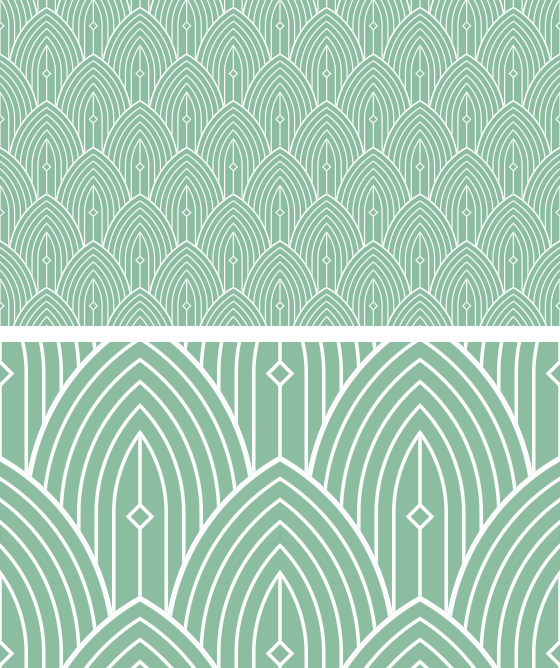
Top: the whole. Bottom: its middle third, enlarged.
Write a WebGL 2 fragment shader that draws this pattern.

```glsl
#version 300 es
precision highp float;
// Overlapping pointed art-deco arches in white lines on sage green.

uniform vec2 u_resolution;
out vec4 fragColor;

// Coverage of a stroke or fill: dist is positive outside its edge.
float cover(float dist, float pixel) {
    return clamp(0.5 - dist / pixel, 0.0, 1.0);
}

// Lines of one scale; p.x is measured from its axis, p.y down from its apex.
// Returns (line coverage, scale coverage).
vec2 archScale(vec2 p, float diamondDepth, float pixel) {
    // Concentric gothic arcs above the springing, straight sides below it
    float rise = max(0.695 - p.y, 0.0);
    float radius = length(vec2(p.x + 0.392, rise)) - 0.392;

    // Six nested arches, the outermost one heavier
    float ring = clamp(round((radius - 0.09375) / 0.0625), 0.0, 5.0);
    float halfWidth = ring > 4.5 ? 0.0098 : 0.0064;
    float line = cover(abs(radius - 0.09375 - 0.0625 * ring) - halfWidth, pixel);

    // Central stem, broken by a hollow diamond
    float diamond = (p.x + abs(p.y - diamondDepth) - 0.042) * 0.7071;
    float stem = max(max(p.x - 0.0064, radius - 0.09375), -diamond);
    line = max(line, cover(stem, pixel));
    line = max(line, cover(abs(diamond) - 0.0064, pixel));

    return vec2(line, cover(radius - 0.406 - 0.0098, pixel));
}

void main() {
    // Six columns across; y runs down from the top edge
    float pixel = 6.0 / u_resolution.x;
    vec2 pos = vec2(gl_FragCoord.x, u_resolution.y - gl_FragCoord.y) * pixel;

    vec3 sage = vec3(0.55, 0.74, 0.63);
    vec3 white = vec3(0.985, 0.99, 0.985);
    vec3 color = sage;

    // Paint rows from back to front, each half a column over
    float nearestRow = floor((pos.y - 0.08) / 0.5);
    for (float i = -2.0; i <= 1.0; i++) {
        float row = nearestRow + i;
        float odd = mod(row, 2.0);
        vec2 local = vec2(abs(fract(pos.x + 0.5 * odd) - 0.5),
                          pos.y - 0.08 - 0.5 * row);
        vec2 arch = archScale(local, mix(0.708, 0.697, odd), pixel);
        color = mix(color, mix(sage, white, arch.x), arch.y);
    }

    fragColor = vec4(color, 1.0);
}
```
